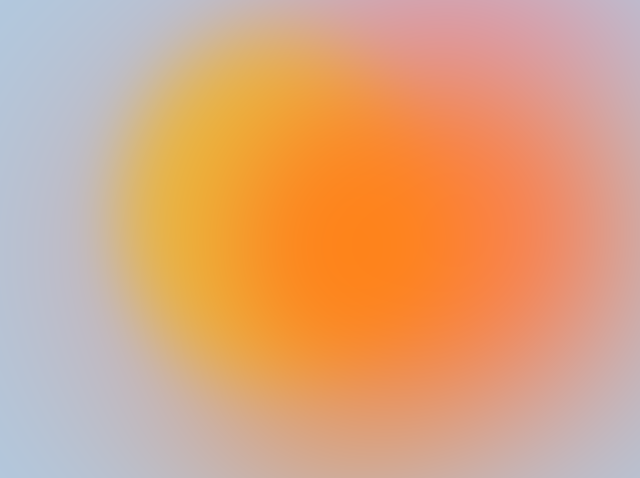
Reproduce this background procedurally as a WebGL 2 fragment shader.

```glsl
#version 300 es
precision highp float;

uniform vec2 u_resolution;
out vec4 fragColor;

#define SKY   vec3(0.69, 0.79, 0.88)
#define HAZE  vec3(0.80, 0.68, 0.68)
#define PINK  vec3(0.84, 0.62, 0.72)
#define SAND  vec3(0.84, 0.65, 0.50)
#define GOLD  vec3(0.91, 0.73, 0.25)
#define CORAL vec3(1.00, 0.48, 0.30)
#define EMBER vec3(1.00, 0.51, 0.09)

// Elliptical glow: 1 at the centre; a higher power gives a firmer rim.
float glow(vec2 p, vec2 centre, vec2 radius, float power) {
    return exp(-pow(length((p - centre) / radius), power));
}

void main() {
    vec2 uv = gl_FragCoord.xy / u_resolution;

    // Cool sky with a wide, warm haze
    vec3 colour = mix(SKY, HAZE, glow(uv, vec2(0.60, 0.47), vec2(0.55, 0.60), 3.0));

    // Pink light above, sand below
    colour = mix(colour, PINK, 0.80 * glow(uv, vec2(0.71, 0.92), vec2(0.28, 0.20), 2.0));
    colour = mix(colour, SAND, 0.50 * glow(uv, vec2(0.52, 0.08), vec2(0.25, 0.20), 2.0));

    // Firm golden rim on the left, soft coral on the right
    colour = mix(colour, GOLD, glow(uv, vec2(0.42, 0.56), vec2(0.24, 0.37), 5.0));
    colour = mix(colour, CORAL, 0.85 * glow(uv, vec2(0.72, 0.52), vec2(0.26, 0.36), 2.5));

    // Bright orange core
    colour = mix(colour, EMBER, 0.92 * glow(uv, vec2(0.56, 0.48), vec2(0.22, 0.32), 2.3));

    fragColor = vec4(colour, 1.0);
}
```
